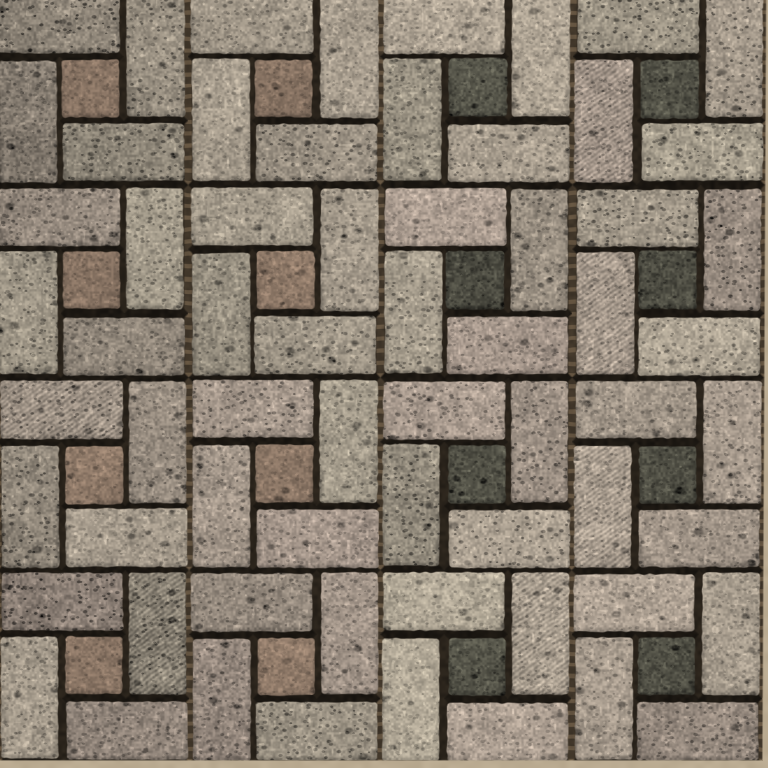
This pattern is drawn by a Shadertoy shader. Its source:

```glsl
// Four by four pinwheel mosaic of rough stone: four bricks turn around a small square.
// Each cell is split into five rounded boxes; hashes vary size, tone and hue,
// and layered noise with scattered pits gives the worn stone surface.

float hash(vec2 p) {
    vec3 a = fract(p.xyx * vec3(0.1031, 0.1030, 0.0973));
    a += dot(a, a.yzx + 33.33);
    return fract((a.x + a.y) * a.z);
}

float noise(vec2 p) {
    vec2 i = floor(p), f = fract(p);
    f = f * f * (3.0 - 2.0 * f);
    return mix(mix(hash(i), hash(i + vec2(1, 0)), f.x),
               mix(hash(i + vec2(0, 1)), hash(i + vec2(1, 1)), f.x), f.y);
}

float roundedBox(vec2 p, vec2 halfSize, float radius) {
    vec2 o = abs(p) - halfSize + radius;
    return length(max(o, 0.0)) + min(max(o.x, o.y), 0.0) - radius;
}

// Coverage of irregular holes scattered one per grid square
float pits(vec2 p, float density) {
    vec2 cell = floor(p);
    float cover = 0.0;
    for (int j = -1; j <= 1; j++)
    for (int i = -1; i <= 1; i++) {
        vec2 c = cell + vec2(i, j);
        vec2 center = c + vec2(hash(c + 3.7), hash(c + 41.3));
        float present = step(hash(c + 17.9), density);
        float radius = 0.12 + 0.22 * hash(c + 77.1);
        float d = length((p - center) * vec2(0.8, 1.1));
        cover = max(cover, present * (1.0 - smoothstep(radius * 0.5, radius + 0.1, d)));
    }
    return cover;
}

// Fine grain, cloudy patches, pits and pale specks, about zero on average
float stoneRelief(vec2 p, float roughness) {
    float grain = noise(p * 330.0) - 0.5;
    float coarse = noise(p * 150.0 + 9.0) - 0.5;
    float cloud = noise(p * 28.0 + 31.0) - 0.5;
    float relief = 0.17 * grain + 0.11 * coarse + 0.05 * cloud;
    relief -= roughness * 0.25 * pits(p * 125.0, 0.45);
    relief -= 0.22 * pits(p * 62.0 + 50.0, 0.10);
    return relief + 0.10 * smoothstep(0.72, 0.95, noise(p * 200.0 + 71.0));
}

void mainImage(out vec4 fragColor, in vec2 fragCoord) {
    vec2 uv = fragCoord / iResolution.xy;
    vec2 p = vec2(uv.x, 1.0 - uv.y);
    float pixel = 12.0 / iResolution.y;

    // Slight perspective, then a grid of cells three units wide
    vec2 g = p;
    g.x = 0.5 + (g.x - 0.5) * (0.994 + 0.010 * p.y);
    g = (g + vec2(0.0035, 0.0100)) / vec2(0.2494, 0.2508);
    vec2 cell = floor(g);
    vec2 q = fract(g) * 3.0;

    // Choose the stone: top, right, bottom, left or center
    vec2 center = vec2(1.5), size = vec2(0.5);
    float part = 4.0;
    if (q.y < 1.0 && q.x < 2.0)       { center = vec2(1.0, 0.5); size.x = 1.0; part = 0.0; }
    else if (q.x >= 2.0 && q.y < 2.0) { center = vec2(2.5, 1.0); size.y = 1.0; part = 1.0; }
    else if (q.y >= 2.0 && q.x >= 1.0) { center = vec2(2.0, 2.5); size.x = 1.0; part = 2.0; }
    else if (q.x < 1.0)               { center = vec2(0.5, 2.0); size.y = 1.0; part = 3.0; }
    vec2 id = cell * 7.0 + vec2(part * 1.7, part * 3.1) + 20.0;
    vec2 shift = (vec2(hash(id), hash(id + 5.3)) - 0.5) * 0.045;
    vec2 local = q - center - shift;
    vec2 halfSize = size - 0.045 - 0.012 * hash(id + 8.8);
    float d = roundedBox(local, halfSize, 0.055);
    d += 0.022 * (noise(p * 130.0) - 0.5);

    // Seams: dark across, browner down, with mesh threads between cells
    vec2 outside = abs(q - center) - size;
    float upright = smoothstep(-0.03, 0.03, outside.x - outside.y);
    float sheetSeam = 1.0 - smoothstep(0.04, 0.09, min(q.x, 3.0 - q.x));
    float thread = smoothstep(0.1, 0.8, sin(p.y * 400.0 + 2.0 * noise(p * 40.0)));
    float seamTone = 0.10 + upright * (0.05 + sheetSeam * (0.08 + 0.13 * thread));
    seamTone += 0.05 * (noise(p * 180.0) - 0.5);
    vec3 color = seamTone * vec3(1.08, 0.91, 0.70);

    // Stone tone and hue
    float tone = 0.61 + 0.13 * (hash(id + 2.1) - 0.5) + 0.06 * (smoothstep(0.0, 0.6, p.x) - 0.5);
    vec3 hue = mix(vec3(0.99, 0.94, 0.84), vec3(1.01, 0.92, 0.85), hash(id + 6.4));
    if (part > 3.5) {
        bool warm = cell.x < 2.0;
        tone = (warm ? 0.54 : 0.32) + 0.05 * (hash(id) - 0.5);
        hue = warm ? vec3(1.0, 0.85, 0.73) : vec3(0.98, 0.97, 0.84);
    }
    float roughness = part > 3.5 ? 0.4 : mix(0.4, 1.0, hash(id + 9.2));
    float relief = stoneRelief(p + id * 0.13, roughness);
    float sawn = step(0.86, hash(id + 12.6)) * step(part, 3.5);
    relief += sawn * 0.05 * sin((p.x * 0.7 + p.y) * 900.0 + 3.0 * noise(p * 60.0));

    // Worn rim: lit above, shaded below
    float rim = smoothstep(-0.09, -0.01, d);
    float facing = clamp(-local.y / halfSize.y, -1.0, 1.0);
    relief += rim * (0.07 * facing - 0.05);
    vec3 stone = hue * max(tone + relief * (part > 3.5 ? 0.75 : 1.0), 0.05);
    color = mix(color, stone, 1.0 - smoothstep(-pixel, pixel, d));

    // Pale backing beyond the lower and right borders
    float beyond = max(g.y - 3.985, g.x - 4.0);
    float backing = smoothstep(-0.004, 0.008, beyond);
    color = mix(color, vec3(0.73, 0.67, 0.57) + 0.04 * (noise(p * 90.0) - 0.5), backing);
    fragColor = vec4(clamp(color, 0.0, 1.0), 1.0);
}
```
